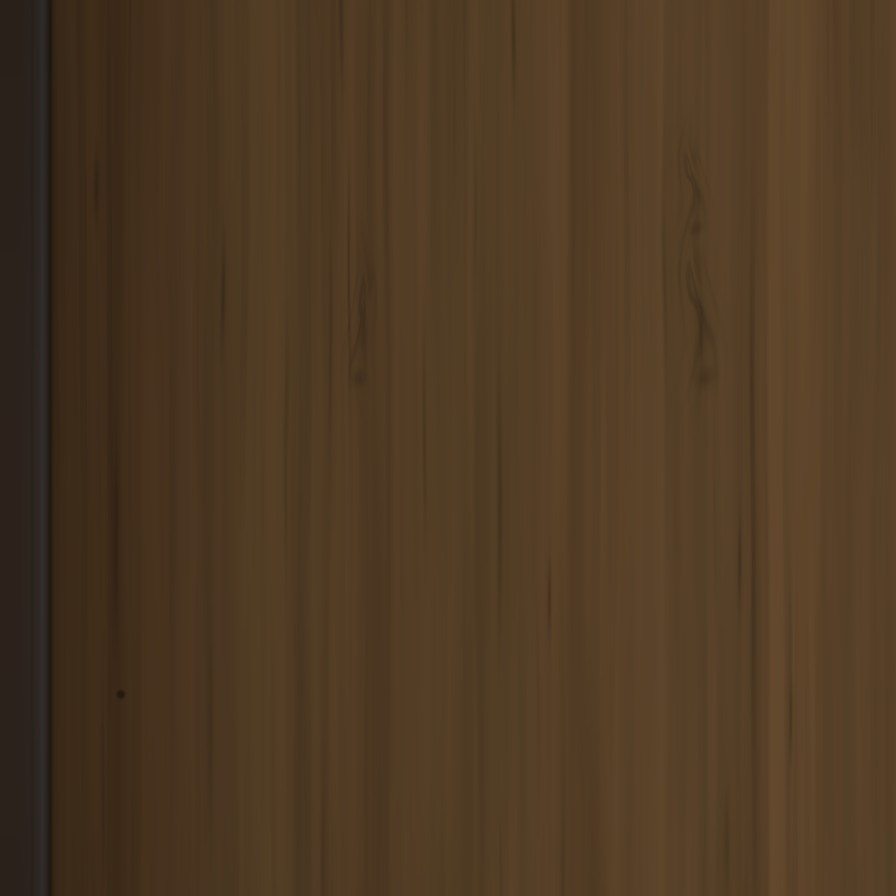
This texture is drawn by a Shadertoy shader. Its source:

```glsl
// Dark brown wood panel with fine vertical grain and a shadowed metal edge strip on the left.

float hash(vec2 p) {
    p = fract(p * vec2(0.1031, 0.1137));
    p += dot(p, p.yx + 33.33);
    return fract((p.x + p.y) * p.x * 41.7);
}

// Smooth cellular noise: random cell values blended by distance, in -1..1.
float cellNoise(vec2 p, float sharpness, float seed) {
    vec2 cell = floor(p);
    float sum = 0.0, total = 0.0;
    for (int j = -1; j <= 1; j++) {
        for (int i = -1; i <= 1; i++) {
            vec2 id = cell + vec2(i, j) + seed;
            vec2 jitter = vec2(hash(id + 7.3), hash(id + 19.1));
            vec2 d = cell + vec2(i, j) + 0.15 + 0.7 * jitter - p;
            float weight = exp(-sharpness * dot(d, d));
            sum += weight * hash(id + 41.7);
            total += weight;
        }
    }
    return 2.0 * sum / total - 1.0;
}

// Flat boards of uneven width that run the full height.
float staveTone(float x, float count, float seed) {
    return cellNoise(vec2(x * count, 0.5), 22.0, seed);
}

// Vertical fibres, layered from broad to fine.
float grain(vec2 uv) {
    float broad = cellNoise(uv * vec2(46.0, 1.1), 6.0, 11.0);
    float medium = cellNoise(uv * vec2(100.0, 1.7), 5.0, 53.0);
    float fine = cellNoise(uv * vec2(185.0, 3.0), 5.0, 97.0);
    return 0.36 * broad + 0.38 * medium + 0.34 * fine;
}

// Long thin growth lines that fade in and out along the height.
float growthLines(vec2 uv) {
    float lines = smoothstep(0.25, 0.85, cellNoise(uv * vec2(135.0, 1.0), 7.0, 131.0));
    float patches = smoothstep(-0.3, 0.5, cellNoise(uv * vec2(14.0, 2.2), 5.0, 171.0));
    return lines * patches;
}

// Scattered straight dark pores, tapered at both ends.
float poreStreaks(vec2 uv) {
    float dark = 0.0;
    for (int i = 0; i < 30; i++) {
        vec2 id = vec2(float(i) * 3.7 + 5.0, 61.0);
        vec2 centre = vec2(mix(0.08, 0.98, hash(id)), hash(id + 13.0));
        float len = mix(0.03, 0.15, hash(id + 29.0));
        float width = mix(0.0014, 0.0034, hash(id + 37.0));
        vec2 d = uv - centre;
        d.x += 0.0006 * sin(d.y * 21.0 + float(i));
        d /= vec2(width, len);
        float strength = mix(0.2, 0.9, hash(id + 71.0));
        dark = max(dark, strength * exp(-dot(d, d)));
    }
    return dark;
}

// Flame figure: broken nested arches above a small dark knot.
float flameFigure(vec2 uv, vec2 centre, vec2 size) {
    vec2 q = (uv - centre) / size;
    q.x += 0.3 * sin(q.y * 2.3 + centre.x * 40.0);
    float mask = exp(-q.x * q.x * 1.6 - q.y * q.y);
    float breakup = cellNoise(q * vec2(2.5, 1.6), 4.0, 23.0);
    float arches = 0.5 + 0.5 * sin(5.0 * q.y + 10.0 * abs(q.x) + 3.0 * breakup);
    vec2 k = (q - vec2(0.15, -0.9)) / vec2(0.45, 0.13);
    return mask * (0.25 + 0.7 * arches * arches) + 0.7 * exp(-dot(k, k));
}

float line(float x, float centre, float width) {
    float d = (x - centre) / width;
    return exp(-d * d);
}

vec3 woodColor(vec2 uv) {
    const vec3 shadeBrown = vec3(0.232, 0.161, 0.094);
    const vec3 midBrown = vec3(0.308, 0.228, 0.138);
    const vec3 lightBrown = vec3(0.350, 0.260, 0.160);

    // Light falls off towards the left edge.
    vec3 color = mix(shadeBrown, midBrown, smoothstep(0.05, 0.34, uv.x));
    color = mix(color, lightBrown, smoothstep(0.45, 0.9, uv.x));

    // Slow waver keeps the fibres from being ruler straight.
    vec2 p = uv;
    p.x += 0.0008 * sin(uv.y * 7.0 + uv.x * 19.0) + 0.0003 * sin(uv.y * 17.0 + uv.x * 43.0);

    float tone = 0.052 * staveTone(p.x, 27.0, 3.0) + 0.092 * grain(p);
    tone += 0.015 * sin(uv.y * 3.1 + 0.2) - 0.075 * growthLines(p);
    color *= 1.0 + tone;

    // Boards lean slightly towards red or olive.
    float warmth = staveTone(p.x, 17.0, 29.0);
    color *= 1.0 + warmth * vec3(0.012, -0.006, -0.004);

    float figure = flameFigure(p, vec2(0.402, 0.645), vec2(0.017, 0.075));
    figure += flameFigure(p, vec2(0.778, 0.655), vec2(0.024, 0.085));
    figure += 0.9 * flameFigure(p, vec2(0.772, 0.795), vec2(0.018, 0.055));
    color *= 1.0 - 0.2 * min(figure, 1.3);
    color *= 1.0 - 0.26 * poreStreaks(p);

    // Small round pin knot.
    float pinKnot = 1.0 - smoothstep(0.002, 0.007, length(uv - vec2(0.135, 0.225)));
    return color * (1.0 - 0.4 * pinKnot);
}

vec3 stripColor(vec2 uv) {
    const vec3 darkEdge = vec3(0.165, 0.130, 0.103);
    const vec3 coolMetal = vec3(0.172, 0.145, 0.128);
    vec3 color = mix(darkEdge, coolMetal, smoothstep(0.022, 0.046, uv.x));
    color += vec3(0.012, 0.026, 0.038) * line(uv.x, 0.047, 0.003);
    color *= 1.0 - 0.1 * line(uv.x, 0.036, 0.002);
    return color * (1.0 + 0.04 * sin(uv.y * 4.0));
}

void mainImage(out vec4 fragColor, in vec2 fragCoord) {
    vec2 uv = fragCoord / iResolution.xy;
    vec3 color = mix(stripColor(uv), woodColor(uv), smoothstep(0.053, 0.059, uv.x));
    color *= 1.0 - 0.36 * line(uv.x, 0.056, 0.003);
    fragColor = vec4(color, 1.0);
}
```
